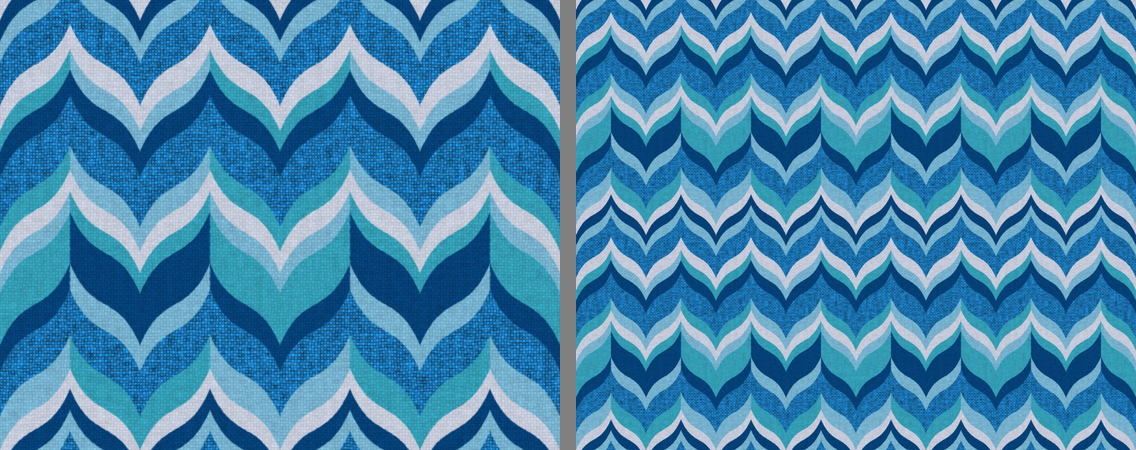
Left, the tile; right, the same tile 2 across and 2 down.
Reproduce this pattern procedurally as a WebGL 1 fragment shader.

```glsl
precision highp float;
// Ogee chevron stripes in alternating columns, printed on a coarse linen weave.

uniform vec2 u_resolution;

const float PI = 3.14159265;
const float PAIRS = 2.0;                  // column pairs across the canvas
const float STRIPE_UNITS = 618.0;         // stripe heights add up to this
const float DROP = 112.0 / 618.0;         // fall from column edge to its centre
const float MIN_SOFTNESS = 0.0014;        // ink edge, share of canvas height
const float ROUGHNESS = 0.0016;           // ink edge wobble
const vec2 THREADS = vec2(192.0, 154.0);  // even counts keep the weave tiling

// Dyes: rgb and the strength of the weave showing through.
const vec4 WHITE = vec4(0.77, 0.79, 0.85, 0.15);
const vec4 SKY   = vec4(0.46, 0.69, 0.80, 0.22);
const vec4 TEAL  = vec4(0.20, 0.61, 0.70, 0.24);
const vec4 BLUE  = vec4(0.10, 0.43, 0.66, 0.85);
const vec4 NAVY  = vec4(0.02, 0.25, 0.46, 0.28);

vec2 hashGradient(vec2 cell, vec2 period) {
  cell = mod(cell, period);
  float angle = 2.0 * PI * fract(sin(dot(cell, vec2(127.1, 311.7))) * 43758.5);
  return vec2(cos(angle), sin(angle));
}

// Gradient noise that wraps after 'period' cells over the canvas.
float noise(vec2 uv, vec2 period) {
  vec2 p = uv * period;
  vec2 i = floor(p);
  vec2 f = p - i;
  vec2 k = f * f * f * (f * (f * 6.0 - 15.0) + 10.0);
  vec2 e = vec2(1.0, 0.0);
  float a = dot(hashGradient(i, period), f);
  float b = dot(hashGradient(i + e.xy, period), f - e.xy);
  float c = dot(hashGradient(i + e.yx, period), f - e.yx);
  float d = dot(hashGradient(i + e.xx, period), f - e.xx);
  return mix(mix(a, b, k.x), mix(c, d, k.x), k.y);
}

// Lays one stripe below the previous one and moves the top edge down.
void stripe(inout vec4 ink, inout float top, float v, float soft, vec4 dye, float height) {
  ink = mix(ink, dye, smoothstep(top - soft, top + soft, v));
  top += height / STRIPE_UNITS;
}

// Stack of stripes; 'odd' blends between the two column colourings.
vec4 stripes(float v, float soft, float odd) {
  vec4 skyTeal = mix(SKY, TEAL, odd);
  vec4 tealSky = mix(TEAL, SKY, odd);
  vec4 ink = tealSky;
  float top = 0.0;
  stripe(ink, top, v, soft, WHITE, 28.0);
  stripe(ink, top, v, soft, NAVY, 29.0);
  stripe(ink, top, v, soft, SKY, 29.0);
  stripe(ink, top, v, soft, BLUE, 59.0);
  stripe(ink, top, v, soft, WHITE, 35.0);
  stripe(ink, top, v, soft, skyTeal, 28.0);
  stripe(ink, top, v, soft, NAVY, 35.0);
  stripe(ink, top, v, soft, BLUE, 69.0);
  stripe(ink, top, v, soft, skyTeal, 33.0);
  stripe(ink, top, v, soft, WHITE, 30.0);
  stripe(ink, top, v, soft, tealSky, 28.0);
  stripe(ink, top, v, soft, mix(NAVY, TEAL, odd), 71.0);
  stripe(ink, top, v, soft, mix(SKY, NAVY, odd), 36.0);
  stripe(ink, top, v, soft, BLUE, 62.0);
  stripe(ink, top, v, soft, tealSky, 46.0);
  stripe(ink, top, v, soft, WHITE, 0.0);  // wraps to the first stripe
  return ink;
}

// Plain weave with uneven threads, centred on zero.
float linen(vec2 uv) {
  vec2 wobble = vec2(noise(uv, vec2(24.0, 40.0)), noise(uv + 0.37, vec2(40.0, 24.0)));
  vec2 thread = uv * THREADS + 0.5 * wobble;
  float over = sin(PI * thread.x) * sin(PI * thread.y);
  float fade = smoothstep(1.2, 2.2, u_resolution.x / THREADS.x);
  float weave = fade * (0.55 * (abs(over) - 0.405) + 0.16 * over);
  float weft = noise(uv, vec2(64.0, 154.0));
  float warp = noise(uv, vec2(192.0, 30.0));
  float slubs = noise(uv, vec2(96.0, 7.0)) + noise(uv, vec2(9.0, 77.0));
  return weave + 0.4 * weft + 0.25 * warp + 0.14 * slubs;
}

void main() {
  vec2 uv = gl_FragCoord.xy / u_resolution;
  float soft = max(1.0 / u_resolution.y, MIN_SOFTNESS);

  // Ogee: steep at the column edge (s = -1) and centre (s = 1), flat between.
  float s = 1.0 - 4.0 * abs(fract(2.0 * PAIRS * uv.x + 0.5) - 0.5);
  float fall = 0.5 + 0.25 * (s + s * s * s);
  float slope = DROP * STRIPE_UNITS / 96.0 * (0.5 + 1.5 * s * s);

  float rough = ROUGHNESS * noise(uv, vec2(128.0, 104.0));
  float v = fract(1.0 - uv.y + DROP * (1.0 - fall) + rough);

  // Signed distance to the seam between neighbouring columns.
  float seam = (abs(fract(PAIRS * uv.x) - 0.5) - 0.25) / PAIRS + rough;
  float odd = smoothstep(-soft, soft, seam);

  vec4 ink = stripes(v, soft * sqrt(1.0 + slope * slope), odd);
  vec3 color = ink.rgb * (1.0 + ink.a * linen(uv));
  gl_FragColor = vec4(clamp(color, 0.0, 1.0), 1.0);
}
```
